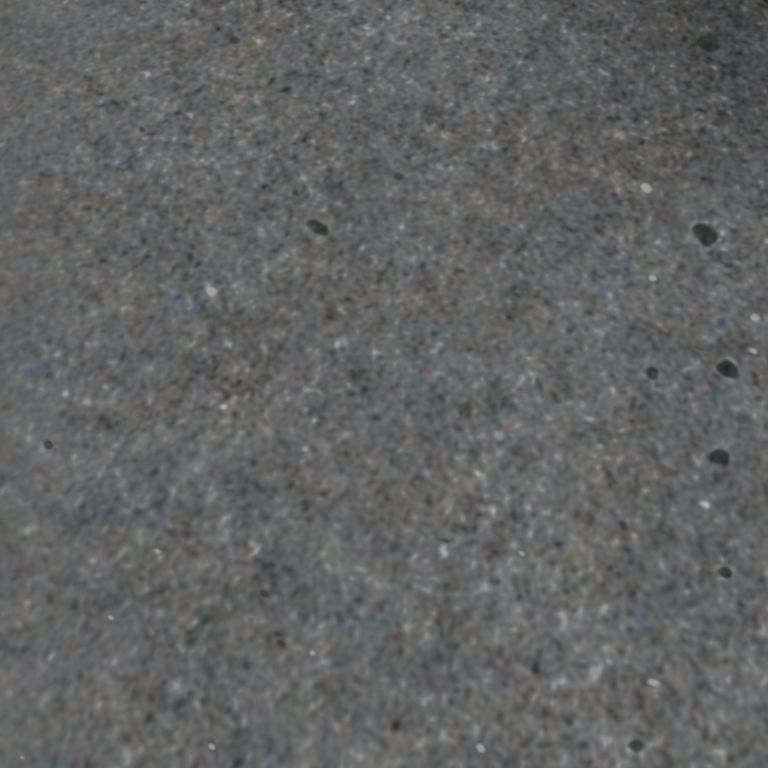
This texture is drawn by a WebGL 1 fragment shader. Its source:

```glsl
precision highp float;
uniform vec2 u_resolution;

float hash(vec2 p) {
  vec3 q = fract(vec3(p.xyx) * 0.1031);
  q += dot(q, q.yzx + 33.33);
  return fract((q.x + q.y) * q.z);
}

vec2 gradient(vec2 cell) {
  float angle = 6.2832 * hash(cell);
  return vec2(cos(angle), sin(angle));
}

// Gradient noise, roughly -0.7 to 0.7
float noise(vec2 p) {
  vec2 i = floor(p), f = p - i;
  vec2 w = f * f * f * (f * (f * 6.0 - 15.0) + 10.0);
  vec2 e = vec2(1.0, 0.0);
  float low = mix(dot(gradient(i), f), dot(gradient(i + e), f - e), w.x);
  float high = mix(dot(gradient(i + e.yx), f - e.yx), dot(gradient(i + 1.0), f - 1.0), w.x);
  return mix(low, high, w.y);
}

mat2 rotation(float a) {
  return mat2(cos(a), sin(a), -sin(a), cos(a));
}

float fbm(vec2 p) {
  float sum = 0.0, amplitude = 1.0;
  for (int i = 0; i < 4; i++) {
    sum += amplitude * noise(p);
    p = rotation(0.8) * p * 2.03 + 17.3;
    amplitude *= 0.62;
  }
  return sum;
}

// Signed distance to a tilted oval placed at random in some grid cells
float scatteredOval(vec2 uv, float cells, float chance, float radius, float seed) {
  vec2 p = uv * cells, cell = floor(p);
  if (hash(cell + seed) > chance) return 1.0;
  vec2 centre = 0.25 + 0.5 * vec2(hash(cell + seed + 7.1), hash(cell + seed + 13.7));
  vec2 d = rotation(0.35) * (fract(p) - centre) / cells;
  float size = radius * mix(0.5, 1.15, hash(cell + seed + 23.9));
  return length(d * vec2(1.0, 1.4)) - size;
}

// Separate flat chips: one soft oval of random height per cell
float chips(vec2 p) {
  vec2 cell = floor(p);
  float sum = 0.0;
  for (int y = -1; y <= 1; y++) {
    for (int x = -1; x <= 1; x++) {
      vec2 c = cell + vec2(float(x), float(y));
      vec2 centre = c + vec2(hash(c + 3.7), hash(c + 19.3));
      vec2 d = rotation(2.5 * hash(c + 47.1)) * (p - centre);
      float height = 2.0 * hash(c + 71.9) - 1.0;
      sum += height * exp(-dot(d * d, vec2(5.0, 11.0)));
    }
  }
  return sum;
}

void main() {
  vec2 uv = gl_FragCoord.xy / u_resolution;

  // Receding ground plane: grains shrink and flatten upwards
  float depth = 1.0 / (3.0 - uv.y);
  vec2 ground = vec2((uv.x - 0.5) * depth, depth * 2.6);
  vec2 p = rotation(0.4) * ground * 205.0 + 80.0;

  // Broad stains, worn strip and shaded corner
  float stain = fbm(uv * vec2(5.0, 6.0) + 3.0);
  float strip = exp(-pow((uv.x - 0.76 + 0.12 * uv.y + 0.06 * stain) / 0.09, 2.0));
  strip *= 1.0 - smoothstep(0.1, 0.6, uv.y);
  float corner = smoothstep(0.38, 0.0, length((1.0 - uv) * vec2(0.85, 1.0)));
  float tone = 0.388 + 0.034 * stain + 0.03 * strip - 0.11 * corner;

  // Clumps, two layers of chips and grit
  float clump = noise(p * 0.22 + 11.0) + noise(p * 0.42 + 27.0);
  float chip = chips(p * 0.75) + 0.8 * chips(rotation(1.1) * p * 1.1 + 150.0);
  float grit = noise(rotation(0.9) * p * 1.3 + 41.0);
  float grain = 0.088 * chip + 0.07 * grit + 0.045 * clump;
  float contrast = 1.0 + 0.3 * strip + 0.4 * noise(uv * 9.0 + 31.0);
  contrast *= mix(0.65, 1.0, smoothstep(0.0, 0.16, uv.x));
  tone += contrast * (grain + 0.5 * max(grain - 0.05, 0.0));

  // Cool and warm tints
  float warmth = 0.012 * fbm(uv * 7.0 + 50.0) + 0.017 * noise(p * 0.4 + 90.0);
  float green = 0.014 * noise(p * 0.3 + 130.0);
  vec3 color = tone + vec3(warmth - 0.002, green + 0.001, 0.002 - warmth);

  // Pits with faint pale rims, mostly on the right
  float wobble = 0.006 * noise(uv * 60.0);
  float chance = 0.01 + 0.18 * smoothstep(0.45, 0.75, floor(uv.x * 9.0) / 9.0);
  float pit = scatteredOval(uv, 9.0, chance, 0.015, 5.0) + wobble;
  float pore = scatteredOval(uv + 0.03, 17.0, 0.02, 0.007, 61.0) + wobble;
  color += 0.035 * exp(-pow((pit - 0.006) / 0.005, 2.0));
  vec3 pitColor = vec3(0.19, 0.2, 0.19) + 0.6 * grain - 4.0 * min(pit + 0.012, 0.0);
  color = mix(color, pitColor, 0.9 * smoothstep(0.004, -0.004, pit));
  color = mix(color, vec3(0.22), 0.7 * smoothstep(0.003, -0.003, pore));

  // Sparse pale stones, rarer far away
  float stone = scatteredOval(uv, 23.0, 0.045 - 0.035 * uv.y, 0.007, 97.0) + wobble;
  color = mix(color, vec3(0.68, 0.69, 0.68), 0.75 * smoothstep(0.002, -0.005, stone));

  gl_FragColor = vec4(color, 1.0);
}
```
